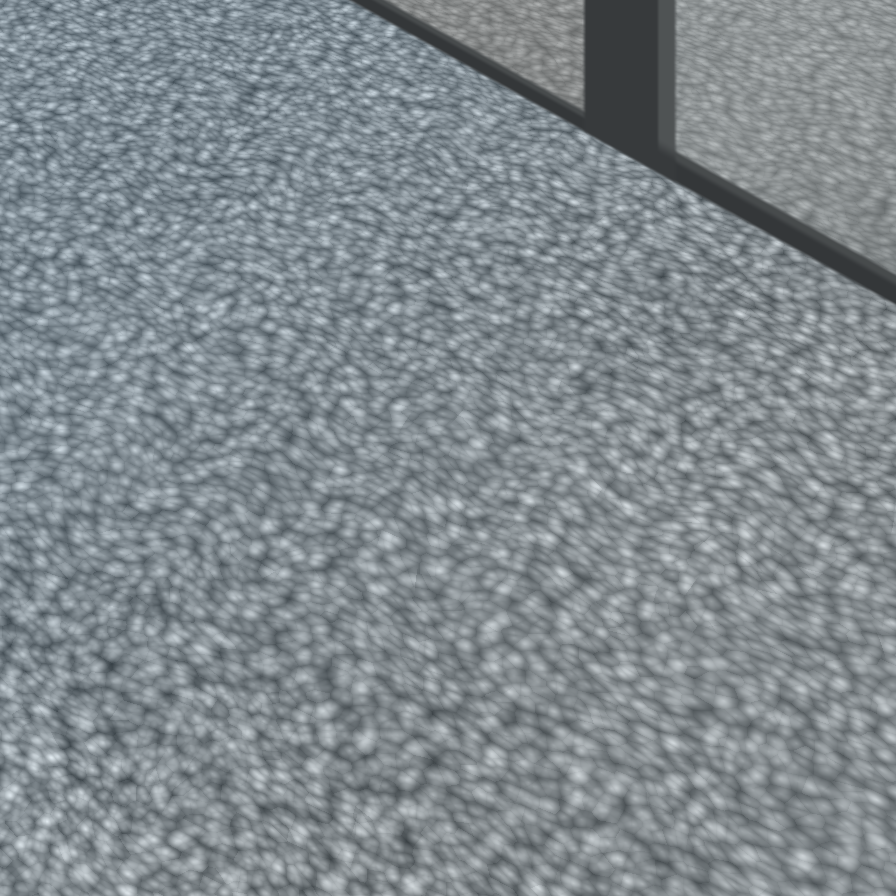
Write a WebGL 1 fragment shader that draws this texture.

```glsl
precision highp float;
// Blue-grey woven carpet seen at an angle, with a dark glazing frame at the upper right.
// Cellular noise in floor perspective gives pale tufts and slanted fibres;
// layered sines add worn patches and ribs, and straight bands form the frame.

#define HORIZON 2.1
#define TUFT_SCALE vec2(60.0, 116.0)
#define TUFT_CONTRAST 0.19
#define FIBRE_CONTRAST 0.27
#define BASE_TONE 0.553
#define SLANT 0.5
#define RIB_SPACING 0.030
#define RIB_SLOPE 0.72
#define FRAME_SLOPE 0.558
#define EDGE 0.003

uniform vec2 u_resolution;

vec2 hash2(vec2 p) {
  vec2 k = vec2(dot(p, vec2(127.1, 311.7)), dot(p, vec2(269.5, 183.3)));
  return fract(sin(k) * 43758.545);
}

vec2 rotate(vec2 p, float angle) {
  float c = cos(angle), s = sin(angle);
  return vec2(c * p.x - s * p.y, s * p.x + c * p.y);
}

// x: distance to the nearest scattered point, y: random value of that point
vec2 cellular(vec2 p, float jitter) {
  vec2 cell = floor(p), local = fract(p);
  vec2 nearest = vec2(8.0, 0.0);
  for (int j = -1; j <= 1; j++) {
    for (int i = -1; i <= 1; i++) {
      vec2 offset = vec2(float(i), float(j));
      vec2 rnd = hash2(cell + offset);
      float d = length(offset + 0.5 + jitter * (rnd - 0.5) - local);
      if (d < nearest.x) nearest = vec2(d, fract(rnd.x * 7.3 + rnd.y * 3.1));
    }
  }
  return nearest;
}

// Broad soft patches of wear
float patches(vec2 p) {
  return sin(7.0 * p.x + 3.0 * sin(5.0 * p.y)) * 0.5
       + sin(13.0 * p.y - 6.0 * p.x + 2.0 * sin(9.0 * p.x)) * 0.5;
}

float softLine(float x, float width) {
  return exp(-x * x / (width * width));
}

// Relief of the pile around zero
float pile(vec2 uv) {
  float depth = HORIZON - uv.y;
  vec2 ground = TUFT_SCALE * vec2(uv.x - 0.5, 1.0) / depth;
  ground += 0.18 * sin(ground.yx * 0.9 + 2.0 * sin(ground * 0.31));

  vec2 tuft = cellular(rotate(ground, 0.32), 0.8);
  float spot = exp(-7.0 * tuft.x * tuft.x) * (0.65 + 0.7 * tuft.y) - 0.38;

  vec2 along = rotate(ground, SLANT);
  vec2 fibre = cellular(along * vec2(1.5, 2.7) + 17.0, 1.0);
  float strand = 0.42 - fibre.x + 0.22 * (fibre.y - 0.5);
  vec2 fine = cellular(along * vec2(2.6, 4.2) + 41.0, 1.0);
  float rough = smoothstep(0.65, 0.0, uv.y + 0.5 * uv.x);

  return TUFT_CONTRAST * spot
       + FIBRE_CONTRAST * (1.0 + 0.25 * rough) * strand
       + (0.05 + 0.16 * rough) * (0.42 - fine.x);
}

// Diagonal ribs at the right and two pale seams
float ribs(vec2 uv) {
  float across = uv.y + RIB_SLOPE * uv.x;
  float area = smoothstep(0.5, 0.75, uv.x) * smoothstep(0.93, 1.02, across)
             * smoothstep(0.32, 0.42, uv.y);
  float wave = sin(6.2832 * across / RIB_SPACING + 0.5 * sin(22.0 * uv.x));
  float span = smoothstep(0.46, 0.56, uv.x) * smoothstep(0.86, 0.76, uv.x);
  float seams = softLine(across - 0.938, 0.005) + 0.7 * softLine(across - 0.98, 0.004);
  return 0.026 * area * wave + 0.065 * span * seams;
}

void main() {
  vec2 uv = gl_FragCoord.xy / u_resolution;
  float relief = pile(uv);

  // Carpet: bluer at the upper left, more neutral at the lower right
  float tone = BASE_TONE + relief + ribs(uv) + 0.012 * patches(uv);
  float warmth = smoothstep(0.1, 1.5, uv.x + 1.0 - uv.y);
  vec3 tint = mix(vec3(-0.052, 0.0, 0.036), vec3(-0.026, 0.0, 0.014), warmth);
  vec3 color = tone + tint;

  // Floor behind the glass: greyer and softer
  float height = uv.y - 1.0 + FRAME_SLOPE * (uv.x - 0.39);
  float rightPane = step(0.70, uv.x);
  vec3 paneColor = mix(vec3(0.51, 0.52, 0.52), vec3(0.55, 0.57, 0.575), rightPane);
  vec3 glass = paneColor + 0.55 * relief + 0.18 * (uv.y - 0.85)
             + 0.012 * patches(uv * 2.0);
  color = mix(color, glass, smoothstep(0.0, EDGE, height));

  // Sloping rail with a lighter upper lip
  float railTop = mix(0.022, 0.034, rightPane);
  float rail = smoothstep(-EDGE, EDGE, height) * smoothstep(EDGE, -EDGE, height - railTop);
  vec3 darkMetal = vec3(0.205, 0.217, 0.225);
  vec3 paleMetal = vec3(0.31, 0.325, 0.33);
  float lip = smoothstep(0.55, 0.8, height / railTop);
  color = mix(color, mix(darkMetal, paleMetal, 0.7 * lip), rail);

  // Upright post with a lighter right side
  float post = smoothstep(0.652 - EDGE, 0.652 + EDGE, uv.x)
             * smoothstep(0.754 + EDGE, 0.754 - EDGE, uv.x)
             * smoothstep(-EDGE, EDGE, height);
  float side = smoothstep(0.732, 0.737, uv.x) * smoothstep(0.02, 0.04, height);
  color = mix(color, mix(darkMetal + 0.01, paleMetal, side), post);

  gl_FragColor = vec4(clamp(color, 0.0, 1.0), 1.0);
}
```
